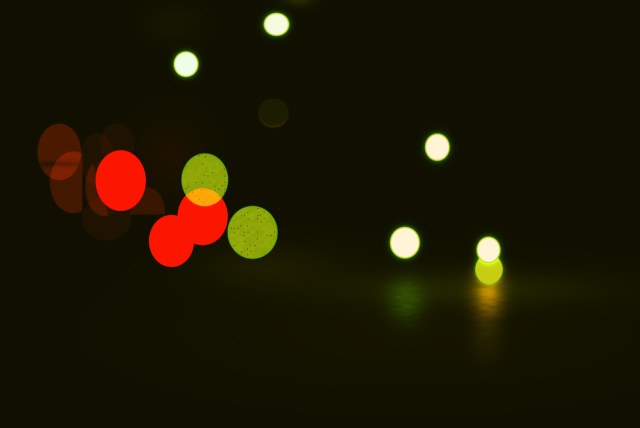
Write a Shadertoy shader that draws this background.

```glsl
// Night street bokeh: red, green and white out-of-focus lights above a faintly lit wet road.

// Positions use a 1.5 x 1 frame; each light is (center.xy, radii.xy).
const vec2 FRAME = vec2(1.5, 1.0);
const float EDGE = 0.0018;

const vec3 NIGHT       = vec3(0.066, 0.063, 0.000);
const vec3 RED         = vec3(0.990, 0.085, 0.000);
const vec3 DIM_RED     = vec3(0.230, 0.035, 0.000);
const vec3 GREEN       = vec3(0.560, 0.650, 0.030);
const vec3 GREEN_RIM   = vec3(0.200, 0.620, 0.020);
const vec3 YELLOW      = vec3(0.780, 0.800, 0.080);
const vec3 COOL_WHITE  = vec3(0.930, 1.000, 0.900);
const vec3 WARM_WHITE  = vec3(1.000, 0.960, 0.840);
const vec3 FRINGE      = vec3(0.080, 0.360, 0.010);

const vec4 WHITES[5] = vec4[5](
    vec4(0.648, 0.943, 0.030, 0.027), vec4(0.436, 0.850, 0.029, 0.030),
    vec4(1.025, 0.656, 0.029, 0.032), vec4(0.949, 0.433, 0.035, 0.037),
    vec4(1.145, 0.416, 0.028, 0.031));
const vec4 REDS[3] = vec4[3](
    vec4(0.283, 0.578, 0.059, 0.071), vec4(0.402, 0.437, 0.053, 0.061),
    vec4(0.475, 0.494, 0.059, 0.067));
const vec4 GREENS[2] = vec4[2](
    vec4(0.480, 0.580, 0.055, 0.062), vec4(0.592, 0.457, 0.059, 0.062));
const vec4 FAINT_REDS[4] = vec4[4](
    vec4(0.228, 0.628, 0.040, 0.062), vec4(0.250, 0.490, 0.058, 0.052),
    vec4(0.275, 0.665, 0.040, 0.047), vec4(0.245, 0.560, 0.046, 0.065));
const vec4 YELLOW_LIGHT = vec4(1.146, 0.371, 0.032, 0.034);

float hash(vec2 p) {
    return fract(sin(dot(p, vec2(127.1, 311.7))) * 43758.5453);
}

float noise(vec2 p) {
    vec2 i = floor(p), f = fract(p);
    f = f * f * (3.0 - 2.0 * f);
    return mix(mix(hash(i), hash(i + vec2(1, 0)), f.x),
               mix(hash(i + vec2(0, 1)), hash(i + vec2(1, 1)), f.x), f.y);
}

// Approximate signed distance to an ellipse
float lightDist(vec2 p, vec4 light) {
    return (length((p - light.xy) / light.zw) - 1.0) * min(light.z, light.w);
}

float fill(float d) {
    return 1.0 - smoothstep(-EDGE, EDGE, d);
}

float glow(vec2 p, vec2 center, vec2 size) {
    vec2 q = (p - center) / size;
    return exp(-dot(q, q));
}

// Sparse dust specks, one at most per cell
float specks(vec2 p) {
    vec2 cell = floor(p * 130.0);
    vec2 offset = 0.3 + 0.4 * vec2(hash(cell + 3.1), hash(cell + 7.7));
    float dist = length(fract(p * 130.0) - offset);
    return step(0.86, hash(cell)) * (1.0 - smoothstep(0.1, 0.32, dist));
}

vec3 roadAndHaze(vec2 p) {
    vec3 col = NIGHT;
    col += vec3(0.055, 0.070, 0.000) * glow(p, vec2(1.10, 0.325), vec2(0.30, 0.040));
    col += vec3(0.045, 0.045, 0.000) * glow(p, vec2(0.63, 0.375), vec2(0.16, 0.050));
    col += vec3(0.020, 0.018, 0.000) * glow(p, vec2(0.95, 0.230), vec2(0.50, 0.130));
    col += vec3(0.080, 0.120, 0.000) * glow(p, vec2(0.70, 1.005), vec2(0.035, 0.018));
    col += vec3(0.022, 0.026, 0.000) * glow(p, vec2(0.41, 0.945), vec2(0.06, 0.040));
    col += vec3(0.050, 0.005, 0.000) * glow(p, vec2(0.40, 0.635), vec2(0.075, 0.085));
    // Reflections, broken up by the road surface
    float ripple = 0.8 + 0.4 * noise(p * vec2(45.0, 170.0));
    col += vec3(0.080, 0.190, 0.010) * glow(p, vec2(0.951, 0.298), vec2(0.040, 0.048)) * ripple;
    col += vec3(0.550, 0.370, 0.010) * glow(p, vec2(1.144, 0.318), vec2(0.034, 0.052)) * ripple;
    col += vec3(0.060, 0.050, 0.000) * glow(p, vec2(1.140, 0.215), vec2(0.035, 0.055)) * ripple;
    return col;
}

vec3 faintLights(vec2 p) {
    vec3 col = vec3(0);
    for (int i = 0; i < 4; i++)
        col += DIM_RED * 0.22 * fill(lightDist(p, FAINT_REDS[i]));
    // Upper disc crossed by a dark wire, and clipped discs beneath it
    float upper = fill(lightDist(p, vec4(0.139, 0.645, 0.051, 0.066)));
    float wire = 1.0 - 0.6 * glow(p, vec2(0.14, 0.617), vec2(0.08, 0.007));
    float lower = fill(max(lightDist(p, vec4(0.172, 0.574, 0.055, 0.072)), p.x - 0.193));
    float right = fill(max(lightDist(p, vec4(0.346, 0.502, 0.041, 0.060)), 0.499 - p.y));
    float sliver = fill(max(lightDist(p, vec4(0.245, 0.565, 0.045, 0.070)),
                            p.x - 0.212 - 0.30 * (0.635 - p.y)));
    col += DIM_RED * (upper * wire + 0.85 * lower + 0.65 * right + 0.6 * sliver);
    // Dim olive disc with a brown lower rim
    float d = lightDist(p, vec4(0.641, 0.736, 0.036, 0.034));
    float rim = exp(-abs(d + 0.002) / 0.002) * smoothstep(0.74, 0.70, p.y);
    return col + vec3(0.045, 0.045, 0.005) * fill(d) + vec3(0.12, 0.05, 0.0) * rim;
}

void mainImage(out vec4 fragColor, in vec2 fragCoord) {
    vec2 p = fragCoord / iResolution.xy * FRAME;
    vec3 col = roadAndHaze(p) + faintLights(p);

    for (int i = 0; i < 3; i++)
        col = mix(col, RED, fill(lightDist(p, REDS[i])));
    for (int i = 0; i < 2; i++) {
        float d = lightDist(p, GREENS[i]);
        vec3 disc = mix(GREEN, GREEN_RIM, exp(-abs(d) / 0.0015));
        disc *= 0.96 + 0.08 * noise(p * 120.0) - 0.3 * specks(p);
        col = mix(col, max(col, disc), fill(d));
    }

    float yellowDist = lightDist(p, YELLOW_LIGHT);
    col += FRINGE * exp(-max(yellowDist, 0.0) / 0.004);
    col = mix(col, YELLOW, fill(yellowDist));
    for (int i = 0; i < 5; i++) {
        float d = lightDist(p, WHITES[i]);
        vec3 white = mix(COOL_WHITE, WARM_WHITE, smoothstep(0.4, 0.9, WHITES[i].x));
        col += FRINGE * exp(-max(d, 0.0) / 0.004);
        col = mix(col, mix(YELLOW, white, smoothstep(0.0, 0.005, -d)), fill(d));
    }
    fragColor = vec4(clamp(col, 0.0, 1.0), 1.0);
}
```
